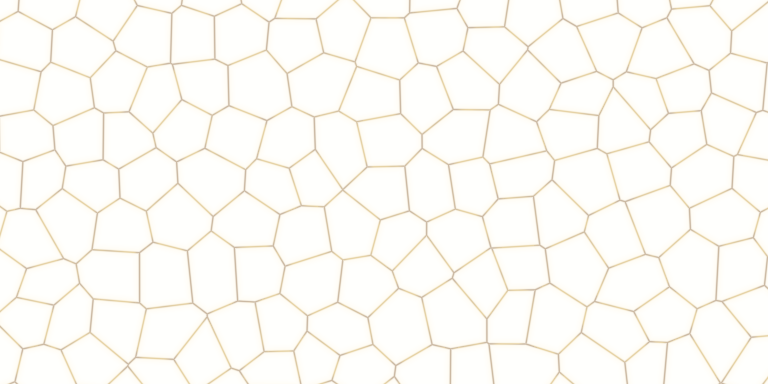
This pattern is drawn by a Shadertoy shader. Its source:

```glsl
#define CELLS_PER_HEIGHT 7.7
#define JITTER 0.66
#define LINE_WIDTH 0.0029
#define HALO_RADIUS 0.012
#define JOINT_FADE 0.17
#define SHEEN_SCALE 2.6
#define SHEEN_AMOUNT 1.3
#define PAPER vec3(1.0, 1.0, 0.993)
#define CREAM vec3(1.0, 0.988, 0.955)
#define GOLD vec3(0.85, 0.74, 0.49)
#define BRONZE vec3(0.69, 0.59, 0.48)
#define CELL_SIZE vec2(1.07, 0.935)

vec2 hash2(vec2 p) {
    vec3 q = fract(p.xyx * vec3(0.1031, 0.1030, 0.0973));
    q += dot(q, q.yzx + 33.33);
    return fract((q.xx + q.yz) * q.zy);
}

float gradientDot(vec2 corner, vec2 offset) {
    return dot(hash2(corner + 71.0) * 2.0 - 1.0, offset - corner);
}

float gradientNoise(vec2 p) {
    vec2 i = floor(p), f = p - i;
    vec2 u = f * f * f * (f * (f * 6.0 - 15.0) + 10.0);
    vec2 e = vec2(1.0, 0.0);
    return mix(mix(gradientDot(i, p), gradientDot(i + e, p), u.x),
               mix(gradientDot(i + e.yx, p), gradientDot(i + e.xx, p), u.x), u.y);
}

// Jittered seed of a grid cell, odd rows staggered by half a cell
vec2 seedPoint(vec2 cell) {
    vec2 jitter = JITTER * (hash2(cell + 19.0) - 0.5);
    float stagger = 0.5 * mod(cell.y, 2.0);
    return (cell + vec2(0.25 + stagger, 0.5) + jitter) * CELL_SIZE;
}

// x: distance to the nearest edge, y: to the second edge, z: edge uprightness
vec3 voronoiEdges(vec2 p) {
    vec2 base = floor(p / CELL_SIZE), nearest = vec2(0.0), home = base;
    float best = 1e3;
    for (int y = -2; y <= 2; y++)
    for (int x = -2; x <= 2; x++) {
        vec2 cell = base + vec2(x, y);
        vec2 r = seedPoint(cell) - p;
        if (dot(r, r) < best) {
            best = dot(r, r);
            nearest = r;
            home = cell;
        }
    }
    vec3 edge = vec3(1e3, 1e3, 0.0);
    for (int y = -2; y <= 2; y++)
    for (int x = -2; x <= 2; x++) {
        if (x == 0 && y == 0) continue;
        vec2 r = seedPoint(home + vec2(x, y)) - p;
        vec2 normal = normalize(r - nearest);
        float d = dot(0.5 * (r + nearest), normal);
        if (d < edge.x) edge = vec3(d, edge.x, abs(normal.x));
        else edge.y = min(edge.y, d);
    }
    return edge;
}

void mainImage(out vec4 fragColor, in vec2 fragCoord) {
    float pixel = 1.0 / iResolution.y;
    vec2 p = fragCoord * pixel * CELLS_PER_HEIGHT + 3.0;
    vec3 edge = voronoiEdges(p);
    float d = edge.x / CELLS_PER_HEIGHT;

    // Soft line profile that keeps its weight at any resolution
    float sigma = length(vec2(0.4 * LINE_WIDTH, 0.5 * pixel));
    float line = LINE_WIDTH / (2.507 * sigma) * exp(-0.5 * d * d / (sigma * sigma));
    float halo = exp(-d * d / (HALO_RADIUS * HALO_RADIUS));

    // Metallic sheen: bronze at joints and on upright edges, gold between
    float sheen = smoothstep(0.0, JOINT_FADE, edge.y);
    sheen += SHEEN_AMOUNT * gradientNoise(p * SHEEN_SCALE);
    sheen *= 1.0 - smoothstep(0.97, 0.998, edge.z);
    vec3 metal = mix(BRONZE, GOLD, clamp(sheen, 0.0, 1.0));

    vec3 color = mix(PAPER, CREAM, halo);
    color = mix(color, metal, min(line, 1.0));
    fragColor = vec4(color, 1.0);
}
```
